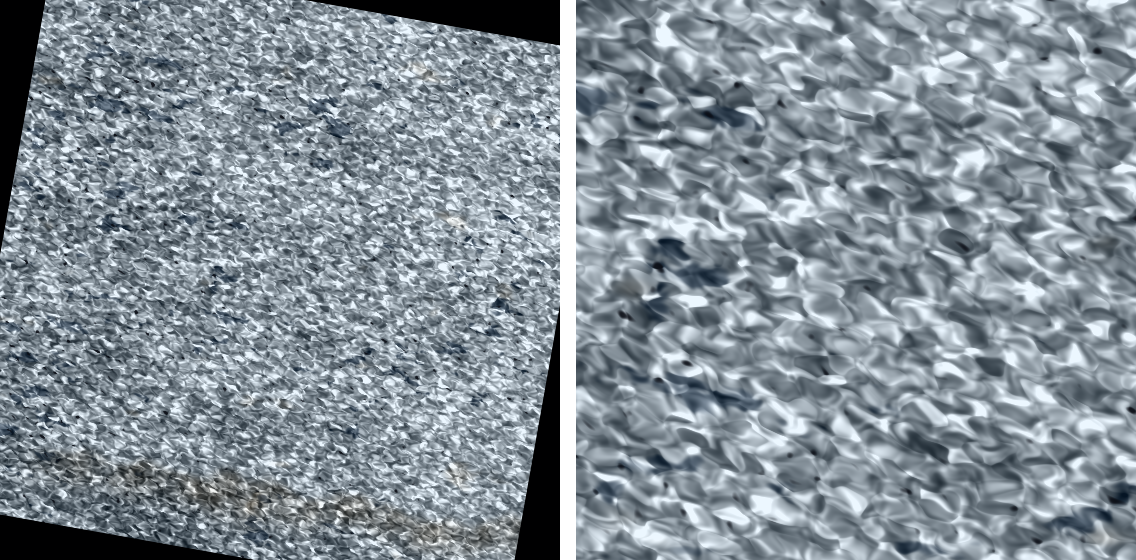
Left, the full canvas; right, a detail of the centre.
Reproduce this texture procedurally as a three.js fragment shader.

```glsl
// Tilted slab of rough blue-grey stone with fine slanted grain, on black.
varying vec2 vUv;

// Two random values for a lattice cell.
vec2 cellHash(vec2 cell) {
  vec3 h = fract(cell.xyx * vec3(0.1031, 0.1030, 0.0973));
  h += dot(h, h.yzx + 33.33);
  return fract((h.xx + h.yz) * h.zy);
}

// Random unit gradient for a lattice cell.
vec2 cellGradient(vec2 cell) {
  float angle = 6.28318 * cellHash(cell).x;
  return vec2(cos(angle), sin(angle));
}

// Gradient noise, roughly -0.7 to 0.7.
float gradientNoise(vec2 p) {
  vec2 i = floor(p);
  vec2 f = p - i;
  vec2 u = f * f * f * (f * (f * 6.0 - 15.0) + 10.0);
  float a = dot(cellGradient(i), f);
  float b = dot(cellGradient(i + vec2(1.0, 0.0)), f - vec2(1.0, 0.0));
  float c = dot(cellGradient(i + vec2(0.0, 1.0)), f - vec2(0.0, 1.0));
  float d = dot(cellGradient(i + 1.0), f - 1.0);
  return mix(mix(a, b, u.x), mix(c, d, u.x), u.y);
}

// Layered noise for broad, soft variation.
float cloudNoise(vec2 p) {
  float sum = 0.0;
  float weight = 1.0;
  for (int i = 0; i < 3; i++) {
    sum += weight * gradientNoise(p);
    p = mat2(0.8, 0.6, -0.6, 0.8) * p * 2.1 + 17.3;
    weight *= 0.5;
  }
  return sum;
}

// Angular flakes of random tone, blended narrowly where they meet.
float flakes(vec2 p) {
  vec2 i = floor(p);
  vec2 f = p - i;
  float tone = 0.0;
  float total = 0.0001;
  for (int y = -1; y <= 1; y++) {
    for (int x = -1; x <= 1; x++) {
      vec2 cell = vec2(float(x), float(y));
      vec2 away = cell + cellHash(i + cell) - f;
      float weight = exp(-16.0 * dot(away, away));
      tone += weight * (cellHash(i + cell + 57.0).y - 0.5);
      total += weight;
    }
  }
  return tone / total;
}

// Flakes roughened by clumps and specks of several sizes.
float stoneGrain(vec2 p) {
  vec2 q = vec2(p.x, p.y + 0.14 * p.x) * vec2(80.0, 138.0) + 300.0;
  q += 0.8 * vec2(gradientNoise(q * 0.7), gradientNoise(q * 0.7 + 71.0));
  vec2 turned = mat2(0.8, 0.6, -0.6, 0.8) * q;
  float grain = 0.58 * flakes(q) + 0.48 * gradientNoise(turned * 0.95 + 130.0);
  grain += 0.42 * gradientNoise(q * vec2(1.7, 1.5) + 40.0);
  return grain + 0.32 * gradientNoise(turned * 0.42 + 220.0);
}

void main() {
  // Slab coordinates, turned ten degrees clockwise about the centre.
  float tilt = radians(10.1);
  vec2 c = vUv - 0.5;
  vec2 p = vec2(c.x * cos(tilt) - c.y * sin(tilt), c.x * sin(tilt) + c.y * cos(tilt));

  // Broad light and faint streaks along the bedding.
  float grain = stoneGrain(p);
  float broad = 0.13 * cloudNoise(p * vec2(4.0, 9.0) + 60.0);
  broad += 0.07 * gradientNoise(p * vec2(5.0, 48.0) + 90.0);
  broad += 0.11 * p.x + 0.05 * p.y;
  float tone = 0.575 + broad + 0.78 * grain + 0.4 * grain * grain;

  // Pale strip above a dull, patchy brown seam near the lower side.
  float seamY = p.y + 0.04 * cloudNoise(p * vec2(7.0, 5.0) + 20.0);
  float seam = smoothstep(-0.46, -0.39, seamY) * (1.0 - smoothstep(-0.375, -0.35, seamY));
  seam *= smoothstep(-0.45, -0.25, p.x) * (0.75 + 0.6 * cloudNoise(p * 14.0));
  float paleStrip = exp(-pow((seamY + 0.31) / 0.03, 2.0));
  tone += 0.05 * paleStrip - 0.09 * seam;
  tone -= 0.06 * (1.0 - smoothstep(-0.40, -0.35, seamY));

  // Dark blue inclusions with ragged edges, gathered in loose groups.
  float group = gradientNoise(p * vec2(4.0, 5.0) + 133.0) - 0.25 * p.x;
  float blot = cloudNoise(p * vec2(14.0, 30.0) + 210.0) + 0.7 * group - 0.3 * grain;
  float inclusion = smoothstep(0.46, 0.66, blot);
  tone = mix(tone, 0.31 + 0.4 * grain, 0.85 * inclusion);

  // Cool stone colour, warmed in the seam and in a few faint stains.
  float rust = smoothstep(0.42, 0.75, cloudNoise(p * vec2(9.0, 16.0) + 350.0));
  vec3 coolTint = vec3(-0.046, 0.0, 0.036);
  vec3 warmTint = vec3(0.015, 0.0, -0.035);
  vec3 color = vec3(clamp(tone, 0.08, 0.97));
  color += mix(coolTint, warmTint, clamp(0.6 * seam + 0.5 * rust, 0.0, 1.0));
  color += inclusion * vec3(-0.015, 0.0, 0.025);

  // Small ragged black pits, more frequent towards the left.
  float pitNoise = gradientNoise(vec2(p.x, p.y + 0.3 * p.x) * vec2(72.0, 112.0) + 500.0);
  float pit = smoothstep(0.45, 0.65, pitNoise + 0.12 * group - 0.3 * grain - 0.05 * p.x);
  color = mix(color, vec3(0.04, 0.05, 0.08), 0.9 * pit);

  // Black surround beyond the slab edge.
  float slabEdge = max(abs(p.x), abs(p.y)) - 0.5;
  color = mix(color, vec3(0.0, 0.0, 0.005), smoothstep(-0.001, 0.001, slabEdge));
  gl_FragColor = vec4(clamp(color, 0.0, 1.0), 1.0);
}
```
